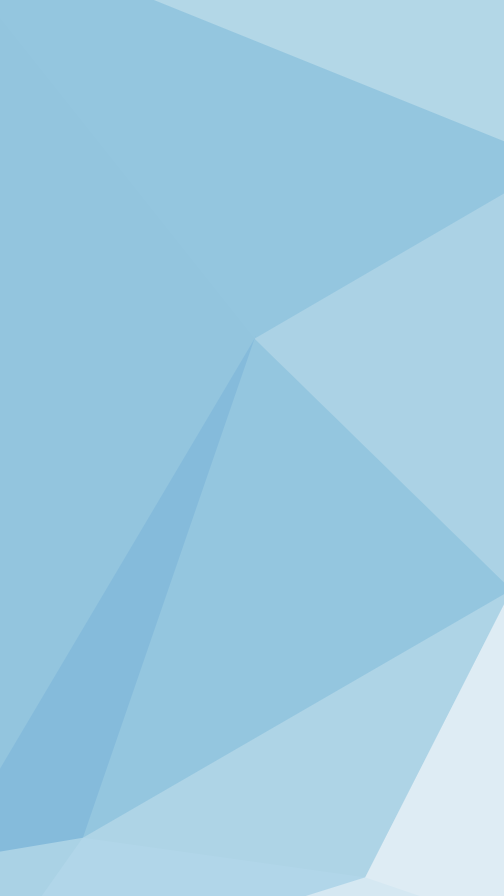
This background is drawn by a Shadertoy shader. Its source:

```glsl
#define SKY        vec3(0.580, 0.776, 0.875)
#define SKY_LEFT   vec3(0.576, 0.771, 0.870)
#define DEEP       vec3(0.522, 0.733, 0.859)
#define ICE_TOP    vec3(0.702, 0.843, 0.906)
#define ICE_RIGHT  vec3(0.671, 0.824, 0.898)
#define SLOPE      vec3(0.682, 0.831, 0.902)
#define SLOPE_LEFT vec3(0.667, 0.824, 0.898)
#define SLOPE_LOW  vec3(0.694, 0.839, 0.914)
#define SNOW       vec3(0.871, 0.925, 0.957)
#define SNOW_SHADE vec3(0.835, 0.910, 0.949)

// Smooth coverage of the half plane to the left of a -> b
float leftOf(vec2 p, vec2 a, vec2 b) {
    vec2 edge = (b - a) * iResolution.xy;
    vec2 offset = (p - a) * iResolution.xy;
    float dist = (edge.x * offset.y - edge.y * offset.x) / length(edge);
    return clamp(dist + 0.5, 0.0, 1.0);
}

// Paints a facet with counter-clockwise corners over the colour below
void facet(inout vec3 color, vec2 p, vec2 a, vec2 b, vec2 c, vec3 tint) {
    float cover = min(leftOf(p, a, b), min(leftOf(p, b, c), leftOf(p, c, a)));
    color = mix(color, tint, cover);
}

void mainImage(out vec4 fragColor, in vec2 fragCoord) {
    vec2 p = fragCoord / iResolution.xy;

    // Corners where several facets meet
    vec2 hub = vec2(0.505, 0.622);
    vec2 valley = vec2(0.1645, 0.065);
    vec2 foot = vec2(0.7245, 0.0208);
    vec2 farLeft = vec2(-0.5, -0.333);

    // Upper facets
    vec3 color = SKY;
    facet(color, p, hub, vec2(-0.5, 1.334), farLeft, SKY_LEFT);
    facet(color, p, vec2(0.0, 1.0693), vec2(1.2, 0.797), vec2(1.2, 1.5), ICE_TOP);
    facet(color, p, hub, vec2(1.2, 0.240), vec2(1.2, 0.8495), ICE_RIGHT);
    facet(color, p, hub, farLeft, valley, DEEP);

    // Lower slopes, overlapping so that no seam shows
    facet(color, p, valley, vec2(-0.5, 0.0025), vec2(0.5, -0.5), SLOPE_LEFT);
    facet(color, p, valley, vec2(-1.058, -0.91), vec2(4.0, 1.313), SLOPE);
    facet(color, p, valley, vec2(-0.243, -0.26), foot, SLOPE_LOW);

    // Bright corner and its shaded base
    facet(color, p, foot, vec2(0.7, -2.0), vec2(2.0, 1.4315), SNOW);
    facet(color, p, foot, vec2(0.0, -0.107), vec2(2.0, -0.2237), SNOW_SHADE);

    fragColor = vec4(color, 1.0);
}
```
